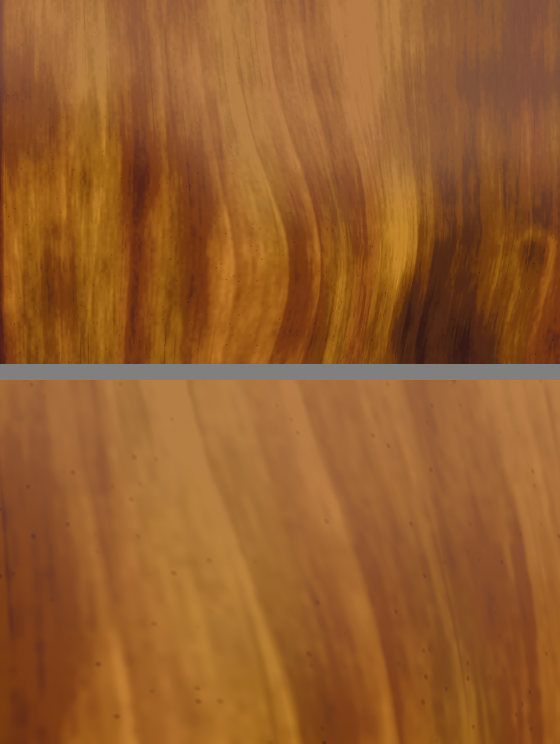
Top: the whole. Bottom: its middle third, enlarged.
This texture is drawn by a WebGL 2 fragment shader. Its source:

```glsl
#version 300 es
precision highp float;

uniform vec2 u_resolution;
out vec4 fragColor;

float hash(vec2 p) {
    vec3 q = fract(vec3(p.xyx) * 0.1031);
    q += dot(q, q.yzx + 33.33);
    return fract((q.x + q.y) * q.z);
}

float noise(vec2 p) {
    vec2 i = floor(p), f = fract(p);
    f = f * f * (3.0 - 2.0 * f);
    return mix(mix(hash(i), hash(i + vec2(1, 0)), f.x),
               mix(hash(i + vec2(0, 1)), hash(i + vec2(1, 1)), f.x), f.y);
}

float fbm(vec2 p) {
    float sum = 0.0, amp = 0.5;
    for (int i = 0; i < 4; i++) {
        sum += amp * noise(p);
        p = p * 2.03 + vec2(17.3, 9.1);
        amp *= 0.5;
    }
    return sum / 0.9375;
}

// Soft elliptical patch, 1 at its centre
float patchAt(vec2 p, vec2 centre, vec2 radius) {
    vec2 d = (p - centre) / radius;
    return exp(-dot(d, d));
}

// Straight fibres bend to the right around a swelling in the trunk
float acrossGrain(vec2 p) {
    float swell = 0.15 * patchAt(p, vec2(0.86, 0.27), vec2(0.27, 0.42));
    float lean = 0.07 * smoothstep(0.4, 0.0, p.y) * smoothstep(0.85, 1.15, p.x);
    float drift = 0.025 * (noise(p * vec2(2.5, 1.8)) - 0.5);
    return p.x - swell + lean + drift;
}

// Growth bands: a slow rise in tone, then a crisp drop
float growthBands(float u, float y) {
    float phase = u * 11.0 + 1.4 * noise(vec2(u * 5.0, y * 0.9));
    float s = fract(phase);
    return s * s * smoothstep(1.0, 0.9, s) - 0.28;
}

// Thin dark lines, broken along the grain
float veins(float u, float y, float density) {
    float n = noise(vec2(u * density, y * 1.1 + density));
    float line = smoothstep(0.12, 0.0, abs(n - 0.5));
    return line * smoothstep(0.4, 0.75, noise(vec2(u * 20.0, y * 6.0 + density)));
}

float fibres(float u, float y) {
    float coarse = noise(vec2(u * 36.0, y * 2.0)) - 0.5;
    float medium = noise(vec2(u * 85.0 + 5.0, y * 6.0)) - 0.5;
    float fine = noise(vec2(u * 160.0, y * 22.0)) - 0.5;
    float speckle = noise(vec2(u * 150.0 + 40.0, y * 90.0)) - 0.5;
    return 0.12 * coarse + 0.13 * medium + 0.11 * fine + 0.08 * speckle;
}

// Sparse faint flecks along the grain
float pores(vec2 p) {
    vec2 cell = floor(p), f = fract(p) - 0.5;
    f -= 0.4 * (vec2(hash(cell + 3.7), hash(cell + 8.2)) - 0.5);
    float dash = smoothstep(0.3, 0.05, length(f));
    return dash * smoothstep(0.92, 1.0, hash(cell));
}

// Arched ring of grain that fades downwards
float knotArch(vec2 p, vec2 centre, float radius) {
    vec2 d = p - centre;
    d += 0.03 * (vec2(noise(p * 15.0), noise(p * 15.0 + 7.0)) - 0.5);
    float r = length(vec2(d.x, max(d.y, 0.0)));
    float ring = exp(-pow((r - radius) / 0.018, 2.0));
    return ring * smoothstep(-0.2, 0.0, d.y);
}

// Broad light and dark areas of the board
float figure(vec2 p, float u) {
    float tone = 0.62 + 0.62 * (fbm(vec2(u * 5.0, p.y * 1.3 + 4.0)) - 0.5);
    tone += 0.55 * (fbm(vec2(u * 8.0, p.y * 5.0)) - 0.5);
    tone += 0.16 * patchAt(p, vec2(0.22, 0.45), vec2(0.13, 0.45));
    tone += 0.24 * patchAt(p, vec2(0.69, 0.42), vec2(0.11, 0.42));
    tone += 0.20 * patchAt(p, vec2(1.11, 0.36), vec2(0.07, 0.18));
    tone += 0.36 * patchAt(p, vec2(0.72, 0.85), vec2(0.42, 0.30));
    tone += 0.22 * patchAt(p, vec2(0.18, 0.95), vec2(0.15, 0.15));
    tone -= 0.32 * patchAt(p, vec2(0.37, 0.45), vec2(0.035, 0.7));
    tone -= 0.40 * patchAt(p, vec2(0.54, 0.36), vec2(0.045, 0.26));
    tone -= 0.30 * patchAt(p, vec2(0.06, 0.70), vec2(0.07, 0.14));
    tone -= 0.48 * patchAt(p, vec2(1.17, 0.05), vec2(0.17, 0.17));
    tone -= 0.42 * patchAt(p, vec2(1.26, 0.36), vec2(0.07, 0.25));
    tone -= 0.32 * patchAt(p, vec2(0.85, 0.10), vec2(0.07, 0.18));
    tone -= 0.36 * patchAt(p, vec2(1.34, 0.78), vec2(0.25, 0.09));
    tone -= 0.28 * smoothstep(1.3, 1.54, p.x);
    return tone - 0.4 * smoothstep(0.015, 0.0, p.x);
}

vec3 woodColor(float t) {
    vec3 c = mix(vec3(0.21, 0.10, 0.08), vec3(0.32, 0.16, 0.08), smoothstep(-0.1, 0.24, t));
    c = mix(c, vec3(0.46, 0.24, 0.05), smoothstep(0.24, 0.48, t));
    c = mix(c, vec3(0.60, 0.37, 0.07), smoothstep(0.48, 0.76, t));
    return mix(c, vec3(0.76, 0.52, 0.16), smoothstep(0.70, 1.04, t));
}

// Milky sheen over the upper board, reaching lower on the right
float sheen(vec2 p) {
    float edge = mix(0.78, 0.54, smoothstep(0.25, 0.7, p.x));
    float height = p.y + 0.3 * (fbm(p * vec2(3.5, 2.5)) - 0.5);
    return 0.53 * smoothstep(edge - 0.28, edge + 0.18, height);
}

void main() {
    vec2 p = gl_FragCoord.xy / u_resolution.y;
    float u = acrossGrain(p), haze = sheen(p);

    float swelling = patchAt(p, vec2(0.80, 0.45), vec2(0.28, 0.6));
    float detail = fibres(u, p.y) + mix(0.10, 0.27, swelling) * growthBands(u, p.y);
    detail -= 0.09 * veins(u, p.y, 27.0) + 0.09 * veins(u, p.y, 52.0);
    detail -= 0.18 * pores(vec2(u * 110.0, p.y * 85.0));
    float tone = figure(p, u) + detail * (1.0 + 0.4 * haze);
    tone += 0.25 * knotArch(p, vec2(1.46, 0.31), 0.05);

    vec3 color = woodColor(tone);
    float redness = smoothstep(0.45, 0.75, noise(vec2(u * 11.0 + 2.0, p.y * 1.2)));
    color += redness * vec3(0.015, -0.02, 0.015);
    fragColor = vec4(mix(color, vec3(0.66, 0.47, 0.36), haze), 1.0);
}
```
